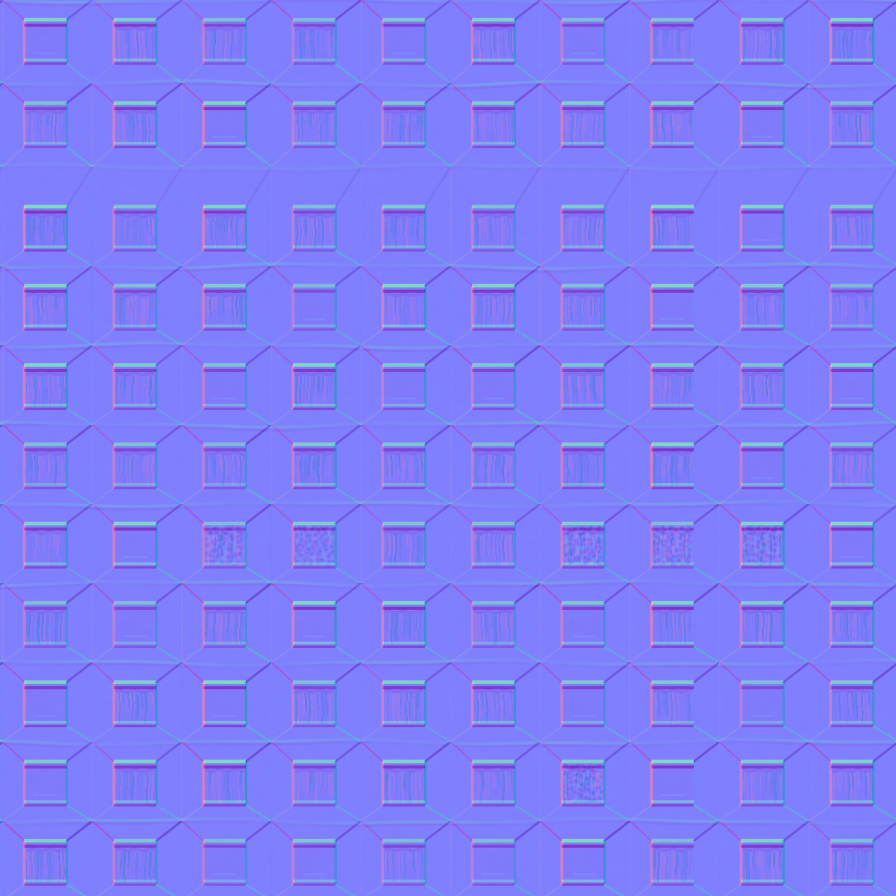
A WebGL 2 fragment shader for this texture map:

```glsl
#version 300 es
precision highp float;
uniform vec2 u_resolution;
out vec4 fragColor;

float hash(vec2 p) {
  p = fract(p * vec2(0.1031, 0.1173));
  p += dot(p, p.yx + 33.33);
  return fract((p.x + p.y) * p.x * 91.7);
}

// Cellular noise: distance to the nearest scattered point
float cellular(vec2 p) {
  vec2 cell = floor(p);
  float nearest = 1.5;
  for (int j = -1; j <= 1; j++)
    for (int i = -1; i <= 1; i++) {
      vec2 id = cell + vec2(i, j);
      vec2 site = id + vec2(hash(id), hash(id + 57.0));
      nearest = min(nearest, distance(p, site));
    }
  return nearest;
}

float stroke(float d, float halfWidth, float aa) {
  return 1.0 - smoothstep(halfWidth - aa, halfWidth + aa, abs(d));
}

float segment(vec2 p, vec2 a, vec2 b) {
  vec2 ab = b - a;
  return length(p - a - ab * clamp(dot(p - a, ab) / dot(ab, ab), 0.0, 1.0));
}

// Top of a row: the third row is taller than the others
float rowEdge(float k) {
  return k < 2.5 ? k * 0.93 : k * 0.885 + 0.313;
}

void main() {
  // Ten columns across, y measured downwards
  vec2 p = gl_FragCoord.xy / u_resolution * 10.0;
  p.y = 10.0 - p.y;
  p.x -= 0.03;
  float aa = 7.0 / u_resolution.y;

  float row = p.y < 2.968 ? min(floor(p.y / 0.93), 2.0) : floor((p.y - 0.313) / 0.885);
  float column = floor(p.x);
  vec2 id = vec2(mod(column, 10.0), row) + 3.0;
  float height = rowEdge(row + 1.0) - rowEdge(row);
  vec2 c = vec2(fract(p.x), p.y - rowEdge(row));
  float tall = row == 2.0 ? 1.0 : 0.0;

  // Wall: faint uneven plaster
  vec2 slope = vec2(0.0);
  slope.y += 0.025 * (cellular(p * vec2(5.0, 9.0)) - 0.5);
  slope.x += 0.006 * sin(p.x * 19.0 + 2.0 * sin(p.y * 13.0));

  // Seams between rows, gently bowed
  float lower = step(height * 0.5, c.y);
  float seam = row + lower;
  float bow = 0.02 * sin(p.x * 1.3 + seam * 2.1) + 0.01 * sin(p.x * 3.1 + seam * 4.7);
  float dSeam = c.y - lower * height - bow;
  float seamStrength = seam == 2.0 ? 0.4 : 0.7 + 0.4 * sin(p.x * 2.0 + seam * 3.0);
  slope += vec2(-0.04, 0.17) * seamStrength * stroke(dSeam, 0.016, aa);
  slope.y -= 0.07 * seamStrength * stroke(dSeam - 0.035, 0.014, aa);

  // Seams between columns
  float seamX = floor(p.x + 0.5);
  float dColumn = p.x - seamX;
  float lean = hash(vec2(seamX, row) + 11.0) - 0.4;
  slope += vec2(0.2 * lean, 0.02) * stroke(dColumn, 0.009, aa);

  // Diagonal creases from the cell corners to the window corners
  vec2 low = vec2(0.24, 0.22 + 0.225 * tall);
  vec2 high = low + vec2(0.475, 0.49);
  float wear = 0.7 + 0.4 * hash(id + 21.0);
  float topWear = wear * (1.0 - 0.7 * tall);
  slope += vec2(0.24, -0.26) * topWear * (1.0 - 0.7 * tall)
    * stroke(segment(c, vec2(0.0), low), 0.011, aa);
  slope += vec2(-0.14, -0.36) * topWear
    * stroke(segment(c, vec2(1.0, 0.0), vec2(high.x, low.y)), 0.013, aa);
  slope += vec2(0.10, 0.08) * wear
    * stroke(segment(c, vec2(0.0, height), vec2(low.x, high.y)), 0.010, aa);
  slope += vec2(-0.22, 0.30) * wear
    * stroke(segment(c, vec2(1.0, height), high), 0.011, aa);

  // Window pane
  vec2 q = c - (low + high) * 0.5;
  vec2 edge = abs(q) - (high - low) * 0.5;
  float box = max(edge.x, edge.y);
  float pane = 1.0 - smoothstep(-aa, aa, box + 0.02);
  float kind = hash(id + 5.0);
  float plain = step(0.79, kind);
  float rough = row == 6.0 ? step(0.35, hash(id + 71.0)) : step(kind, 0.02);
  slope.y -= 0.035 * pane;

  // Hanging folds: thin streaks of varied length
  float u = q.x + 0.006 * sin(q.y * 17.0 + id.x * 3.0 + id.y);
  float strand = floor(u * 48.0);
  float fold = hash(vec2(strand + 40.0, id.x * 13.0 + id.y * 7.0));
  float reach = 0.1 + 0.32 * hash(vec2(strand + 90.0, id.x + id.y * 11.0));
  float drop = c.y - low.y - 0.10;
  float hang = smoothstep(0.0, 0.04, drop) * (1.0 - smoothstep(reach, reach + 0.1, drop));
  float ripple = (fold - 0.5) * 0.38 + 0.06 * sin(u * 130.0 + id.x * 5.0);
  slope.x += ripple * hang * pane * (1.0 - plain);
  slope.y -= 0.10 * pane * (1.0 - plain)
    * stroke(drop + 0.01 * sin(q.x * 35.0 + id.x * 2.0), 0.018, aa);

  // Crumpled panes and low sills behind the plain ones
  vec2 crumple = vec2(cellular(p * 17.0), cellular(p * 17.0 + 31.0)) - 0.45;
  slope += 0.36 * crumple * rough * pane;
  slope.y += 0.12 * plain * pane * stroke(q.y - 0.13, 0.008, aa) * step(abs(q.x), 0.13);

  // Frame: lit top, shaded lintel, ledge and two sides
  float across = 1.0 - smoothstep(-aa, aa, edge.x);
  float along = 1.0 - smoothstep(-aa, aa, edge.y);
  float power = 0.75 + 0.4 * hash(id + 43.0);
  float rightSide = id.x == 10.0 ? 0.1 : 1.0;
  slope.y += 0.62 * power * across * stroke(c.y - low.y, 0.020, aa);
  slope.y -= 0.48 * power * across * stroke(c.y - low.y - 0.062, 0.017, aa);
  slope.y += 0.42 * power * across * stroke(c.y - high.y + 0.042, 0.014, aa);
  slope.y -= 0.40 * power * across * stroke(c.y - high.y, 0.013, aa);
  slope.x += 0.56 * power * along * stroke(c.x - low.x, 0.015, aa);
  slope += vec2(-0.44, 0.10) * power * rightSide * along * stroke(c.x - high.x, 0.014, aa);

  vec3 color = vec3(0.5 + 0.5 * slope, 1.0 - 0.35 * length(slope));
  fragColor = vec4(clamp(color, 0.0, 1.0), 1.0);
}
```
